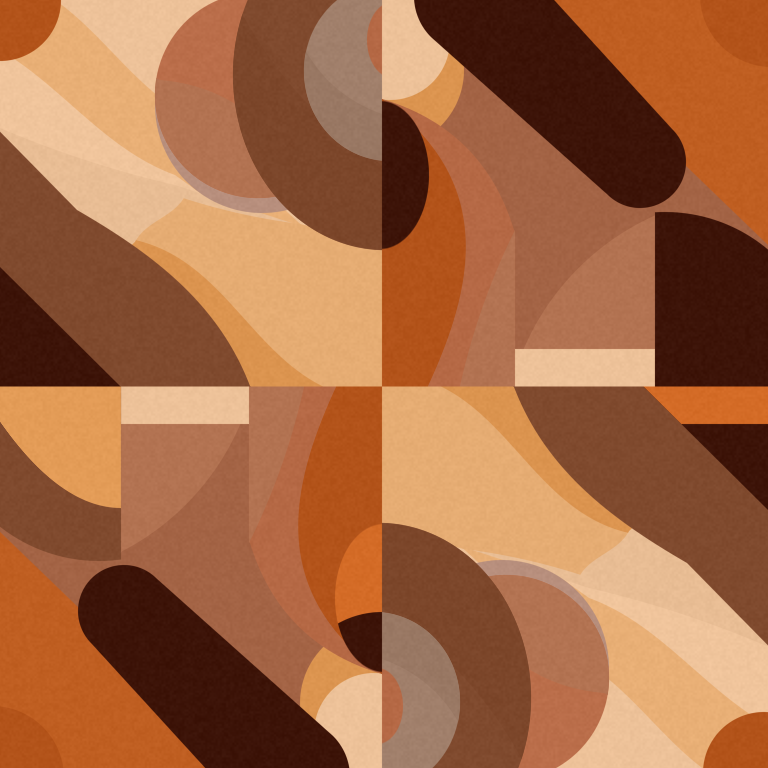
A WebGL 1 fragment shader for this pattern:

```glsl
precision highp float;
// Four-panel abstract of overlapping earth-toned curves, the lower half turned upside down.
uniform vec2 u_resolution;

const float SPAN = 7.68;                 // canvas width in design units
const vec2 CENTER = vec2(3.82, 3.865);   // where the four panels meet

const vec3 CREAM  = vec3(0.93, 0.76, 0.60);
const vec3 SAND   = vec3(0.90, 0.675, 0.45);
const vec3 GOLD   = vec3(0.86, 0.58, 0.31);
const vec3 BRIGHT = vec3(0.83, 0.42, 0.15);
const vec3 ORANGE = vec3(0.75, 0.37, 0.13);
const vec3 RUST   = vec3(0.70, 0.325, 0.10);
const vec3 CLAY   = vec3(0.71, 0.41, 0.27);
const vec3 ROSE   = vec3(0.70, 0.45, 0.32);
const vec3 EARTH  = vec3(0.64, 0.39, 0.27);
const vec3 BROWN  = vec3(0.50, 0.29, 0.18);
const vec3 DARK   = vec3(0.235, 0.075, 0.03);
const vec3 GREY   = vec3(0.63, 0.50, 0.42);

float hash(vec2 p) {
  vec3 q = fract(p.xyx * 0.1031);
  q += dot(q, q.yzx + 33.33);
  return fract((q.x + q.y) * q.z);
}

float noise(vec2 p) {
  vec2 i = floor(p), f = fract(p);
  f = f * f * (3.0 - 2.0 * f);
  return mix(mix(hash(i), hash(i + vec2(1, 0)), f.x),
             mix(hash(i + vec2(0, 1)), hash(i + 1.0), f.x), f.y);
}

float ellipse(vec2 p, vec2 c, vec2 r) {
  return (length((p - c) / r) - 1.0) * min(r.x, r.y);
}

float taperedCapsule(vec2 p, vec2 a, vec2 b, float ra, float rb) {
  vec2 d = b - a;
  float t = clamp(dot(p - a, d) / dot(d, d), 0.0, 1.0);
  return length(p - a - d * t) - mix(ra, rb, t);
}

// Bent edge from a to b, negative on the right of travel (y points down).
float edge(vec2 p, vec2 a, vec2 b, float bulge, float sway) {
  vec2 d = b - a;
  float len = length(d);
  d /= len;
  float t = clamp(dot(p - a, d) / len, 0.0, 1.0);
  return 4.0 * t * (1.0 - t) * (bulge + sway * (2.0 * t - 1.0)) - dot(p - a, vec2(-d.y, d.x));
}

vec3 paint(vec3 under, vec3 ink, float d, float aa) {
  return mix(ink, under, smoothstep(-aa, aa, d));
}

// Dunes, petal and rings.
vec3 dunePanel(vec2 p, float turned, float aa) {
  vec3 c = paint(CREAM, SAND + 0.012, edge(p, vec2(0.55, 0.0), vec2(1.7, 1.05), 0.0, 0.05), aa);
  c = paint(c, CREAM + 0.01, edge(p, vec2(0.0, 0.5), vec2(1.75, 1.75), 0.05, 0.1), aa);
  c = paint(c, CREAM - 0.02, edge(p, vec2(0.0, 1.28), vec2(1.75, 1.85), 0.04, 0.0), aa);
  c = paint(c, RUST, ellipse(p, vec2(0.0), vec2(0.61)), aa);

  float dune = max(edge(p, vec2(1.35, 2.42), vec2(1.85, 1.96), 0.0, 0.06),
                   edge(p, vec2(1.8, 1.97), vec2(3.0, 2.24), 0.03, 0.0));
  c = paint(c, SAND, dune, aa);
  c = paint(c, GOLD, max(dune, edge(p, vec2(1.35, 2.4), vec2(3.22, 3.86), -0.08, 0.2)), aa);
  c = paint(c, BROWN, edge(p, vec2(0.77, 2.1), vec2(2.5, 3.86), -0.22, -0.05), aa);
  float corner = edge(p, vec2(0.0, 2.67), vec2(1.2, 3.86), 0.0, 0.0);
  c = paint(c, DARK, corner, aa);
  c = mix(c, paint(c, BRIGHT, max(corner, 3.49 - p.y), aa), turned);

  float petal = ellipse(p, vec2(2.58, 0.95), vec2(1.03));
  c = paint(c, vec3(0.72, 0.56, 0.49), ellipse(p, vec2(2.62, 1.05), vec2(1.07, 1.08)), aa);
  c = paint(c, CLAY + 0.02, petal, aa);
  c = paint(c, ROSE, max(petal, edge(p, vec2(1.6, 0.8), vec2(2.8, 1.45), -0.15, 0.0)), aa);

  float ring = ellipse(p, vec2(3.85, 0.75), vec2(1.52, 1.75));
  float sweep = edge(p, vec2(2.35, 0.0), vec2(3.82, 1.65), 0.15, 0.0);
  c = paint(c, BROWN, ring, aa);
  c = paint(c, BROWN - 0.015, max(ring, sweep), aa);
  float disc = ellipse(p, vec2(3.9, 0.71), vec2(0.86, 0.9));
  c = paint(c, GREY, disc, aa);
  c = paint(c, GREY - 0.03, max(disc, edge(p, vec2(3.0, 0.4), vec2(3.85, 1.15), 0.12, 0.0)), aa);
  vec2 core = mix(vec2(3.93, 0.4), vec2(3.87, 0.67), turned);
  return paint(c, CLAY, ellipse(p, core, vec2(0.26, 0.38)), aa);
}

// Capsule, leaf and blocks.
vec3 leafPanel(vec2 p, float turned, float aa) {
  float wall = mix(6.55, 6.43, turned);
  vec3 c = paint(EARTH, ORANGE, edge(p, vec2(7.68, 2.45), vec2(5.14, 0.0), 0.0, 0.0), aa);
  c = paint(c, RUST, ellipse(p, vec2(7.72, -0.05), vec2(0.72)), aa);
  c = paint(c, GOLD, ellipse(p, vec2(3.85, 0.7), vec2(0.79)), aa);
  c = paint(c, CREAM, ellipse(p, vec2(3.9, 0.4), vec2(0.6)), aa);
  c = paint(c, DARK, taperedCapsule(p, vec2(4.72, -0.04), vec2(6.4, 1.62), 0.58, 0.46), aa);

  float leaf = max(p.x - 5.15, edge(p, vec2(3.82, 0.99), vec2(5.14, 2.3), -0.25, 0.0));
  c = paint(c, CLAY, leaf, aa);
  c = paint(c, ROSE, max(leaf, edge(p, vec2(4.6, 3.86), vec2(5.15, 2.3), -0.05, 0.0)), aa);
  c = paint(c, RUST, max(leaf, edge(p, vec2(3.82, 0.99), vec2(4.28, 3.86), -0.61, 0.12)), aa);
  float seed = ellipse(p, vec2(3.8, 1.75), vec2(0.49, 0.74));
  vec3 seedInk = mix(DARK, paint(BRIGHT, DARK, ellipse(p, vec2(3.82, 0.71), vec2(0.9)), aa), turned);
  c = paint(c, seedInk, seed, aa);

  float column = max(5.15 - p.x, p.x - wall);
  c = paint(c, ROSE, max(column, ellipse(p, vec2(7.6, 4.5), vec2(2.57))), aa);
  c = paint(c, CREAM, max(column, 3.49 - p.y), aa);
  float arch = max(wall - p.x, length(vec2(p.x - 6.65, min(p.y - 3.72, 0.0))) - 1.6);
  c = paint(c, mix(DARK, BROWN, turned), arch, aa);
  float bowl = 2.65 + 0.59 * (p.x - 6.43) * (p.x - 6.43) - p.y;
  return mix(c, paint(c, GOLD + 0.03, max(wall - p.x, bowl), aa), turned);
}

vec3 panelPair(vec2 p, float turned, float aa) {
  return paint(leafPanel(p, turned, aa), dunePanel(p, turned, aa), p.x - CENTER.x, aa);
}

void main() {
  vec2 uv = gl_FragCoord.xy / u_resolution;
  vec2 p = vec2(uv.x, 1.0 - uv.y) * SPAN;
  float aa = 0.7 * SPAN / min(u_resolution.x, u_resolution.y);
  vec3 color = paint(panelPair(2.0 * CENTER - p, 1.0, aa), panelPair(p, 0.0, aa), p.y - CENTER.y, aa);
  // Fine paper grain
  float grain = 0.6 * noise(p * 48.0) + 0.4 * noise(p * 25.0 + 7.0) - 0.5;
  gl_FragColor = vec4(color + 0.04 * grain, 1.0);
}
```
